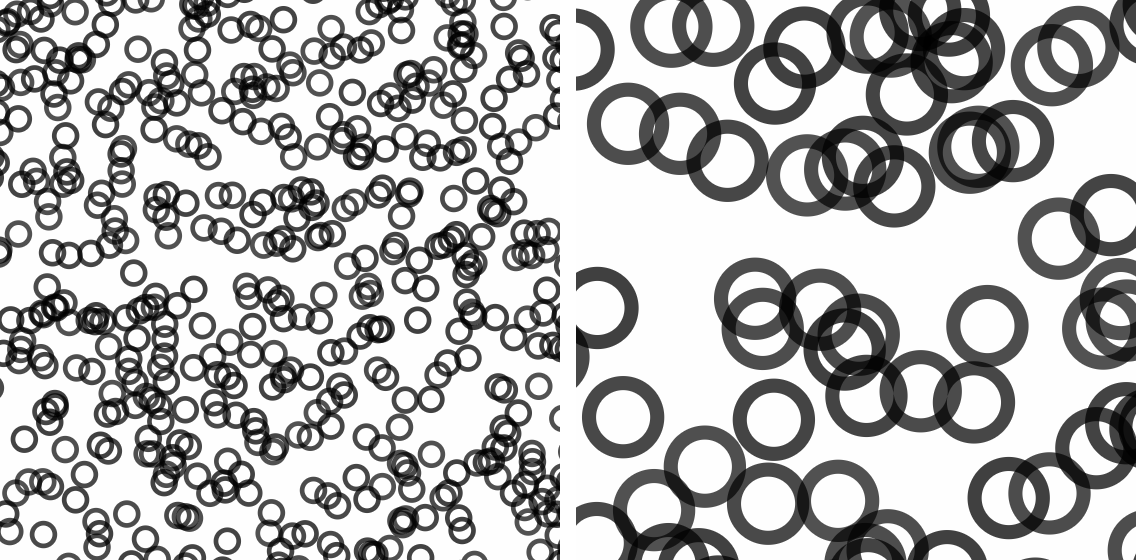
Left, the full canvas; right, a detail of the centre.
Reproduce this pattern procedurally as a Shadertoy shader.

```glsl
// Draws translucent dark rings scattered at random over white, darkening where they overlap.

const vec3  PAPER = vec3(0.996);
const float CELLS = 20.0;          // grid cells per canvas height
const int   CANDIDATES = 6;        // possible rings in each cell
const float PRESENCE = 0.193;      // chance that a candidate is drawn
const float RING_RADIUS = 0.0203;  // radius of the stroke's centre line
const float HALF_STROKE = 0.0042;

// Integer mixing hash: three random bits sets per cell and index
uvec3 mixBits(uvec3 v) {
    v = v * 1664525u + 1013904223u;
    v.x += v.y * v.z;
    v.y += v.z * v.x;
    v.z += v.x * v.y;
    v ^= v >> 16u;
    v.x += v.y * v.z;
    v.y += v.z * v.x;
    v.z += v.x * v.y;
    return v;
}

vec3 random3(ivec3 key) {
    return vec3(mixBits(uvec3(key + 64)) >> 8u) / 16777216.0;
}

// Signed distance to a circular band
float ringDistance(vec2 p, float radius, float halfStroke) {
    return abs(length(p) - radius) - halfStroke;
}

// One-pixel linear edge
float coverage(float dist, float pixel) {
    return clamp(0.5 - dist / pixel, 0.0, 1.0);
}

// Share of light that passes all rings of one cell
float cellLight(vec2 p, ivec2 cell, float pixel) {
    float light = 1.0;
    for (int i = 0; i < CANDIDATES; i++) {
        vec3 place = random3(ivec3(cell, i));
        if (place.z > PRESENCE) continue;
        vec2 centre = (vec2(cell) + place.xy) / CELLS;
        float ink = coverage(ringDistance(p - centre, RING_RADIUS, HALF_STROKE), pixel);
        float clearness = mix(0.25, 0.325, place.z / PRESENCE);
        light *= mix(1.0, clearness, ink);
    }
    return light;
}

void mainImage(out vec4 fragColor, in vec2 fragCoord) {
    float pixel = 1.0 / iResolution.y;
    vec2 p = fragCoord * pixel;
    ivec2 home = ivec2(floor(p * CELLS));

    // Rings reach at most into the adjacent cells
    float light = 1.0;
    for (int y = -1; y <= 1; y++)
        for (int x = -1; x <= 1; x++)
            light *= cellLight(p, home + ivec2(x, y), pixel);

    fragColor = vec4(PAPER * light, 1.0);
}
```
